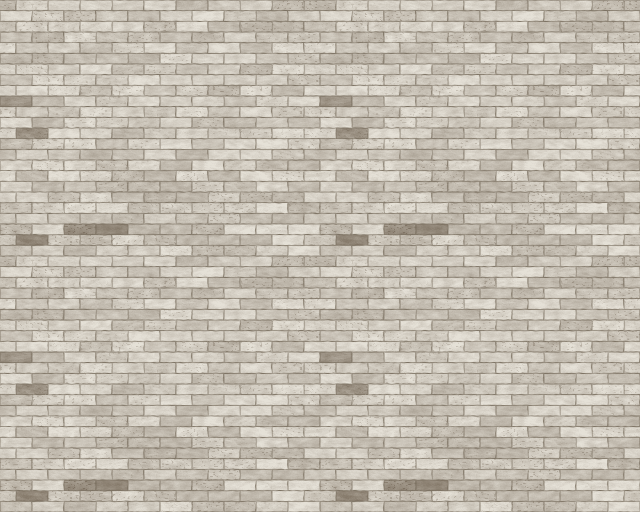
This texture is drawn by a Shadertoy shader. Its source:

```glsl
// Weathered travertine brick wall in running bond, with a few dark bricks.

vec2 hash2(vec2 p) {
    vec3 h = fract(p.xyx * vec3(0.1031, 0.1030, 0.0973));
    h += dot(h, h.yzx + 33.33);
    return fract((h.xx + h.yz) * h.zy);
}

float cornerRamp(vec2 cell, vec2 toPoint, vec2 period) {
    float angle = 6.2832 * hash2(mod(cell, period) + 7.0).x;
    return dot(vec2(cos(angle), sin(angle)), toPoint);
}

// Gradient noise that wraps after a whole number of cells.
float gradientNoise(vec2 p, vec2 period) {
    vec2 i = floor(p), f = fract(p);
    vec2 u = f * f * f * (f * (f * 6.0 - 15.0) + 10.0);
    vec2 e = vec2(1, 0);
    float low = mix(cornerRamp(i, f, period), cornerRamp(i + e.xy, f - e.xy, period), u.x);
    float high = mix(cornerRamp(i + e.yx, f - e.yx, period), cornerRamp(i + e.xx, f - e.xx, period), u.x);
    return 1.4 * mix(low, high, u.y);
}

float fbm(vec2 p) {
    float sum = 0.0, amplitude = 0.55;
    for (int octave = 0; octave < 3; octave++) {
        sum += amplitude * gradientNoise(p, vec2(256));
        p = p * 2.0 + 17.0;
        amplitude *= 0.55;
    }
    return sum;
}

// Share of a pixel covered by a line of the given half width.
float lineCoverage(float dist, float halfWidth, float pixel) {
    return clamp(0.5 + (halfWidth - dist) / pixel, 0.0, 1.0)
         - clamp(0.5 - (halfWidth + dist) / pixel, 0.0, 1.0);
}

void mainImage(out vec4 fragColor, in vec2 fragCoord) {
    // 20 by 48 bricks; the pattern repeats every 10 by 24.
    vec2 wall = fragCoord / iResolution.xy * vec2(20, 48);
    vec2 wobblePoint = wall * vec2(6, 2);
    vec2 wobblePeriod = vec2(60, 48);
    float wear = gradientNoise(wobblePoint + 0.5, wobblePeriod);
    wall += vec2(0.012, 0.035) * vec2(wear, gradientNoise(wobblePoint, wobblePeriod));

    // Running bond: every other course shifts by half a brick.
    wall.x += 0.5 * mod(floor(wall.y), 2.0);
    vec2 id = mod(floor(wall), vec2(10, 24));
    vec2 local = fract(wall);
    vec2 tint = hash2(id + 3.0);
    vec2 character = hash2(id + 61.0);

    // Base tone, with occasional dark bricks.
    float isDark = step(tint.y, 0.06);
    float tone = mix(mix(0.54, 1.06, tint.x), mix(-0.12, 0.12, tint.x), isDark);

    // Slanted veins, pale clouds and fine grain, different in each brick.
    vec2 stone = local * vec2(3, 1) + floor(100.0 * character);
    vec2 veinPoint = stone + vec2(0, (character.x - 0.5) * 0.5 * local.x * 3.0);
    tone += 0.26 * fbm(veinPoint * vec2(1.2, 3.5));
    tone += 0.20 * gradientNoise(stone * vec2(0.9, 1.3) + 40.0, vec2(256));
    tone += 0.07 * gradientNoise(stone * 9.0, vec2(256));

    // Small elongated pits, stronger in some bricks.
    float pits = smoothstep(0.3, 0.6, gradientNoise(veinPoint * vec2(3.5, 6.0) + 90.0, vec2(256)));
    tone -= 0.45 * pits * smoothstep(0.3, 1.0, character.y);

    // Shaded brick rims; distances are in course heights.
    vec2 edge = (0.5 - abs(local - 0.5)) * vec2(3, 1);
    float dist = min(edge.x, edge.y);
    tone -= 0.12 * (1.0 - smoothstep(0.0, 0.16, dist)) * (1.0 + wear);

    vec3 color = mix(vec3(0.60, 0.56, 0.505), vec3(0.86, 0.84, 0.80), clamp(tone, -0.4, 1.15));

    // Thin, unevenly worn joints.
    float joint = lineCoverage(dist, 0.038 + 0.012 * wear, 48.0 / iResolution.y);
    color = mix(color, vec3(0.49, 0.45, 0.39), joint * (0.9 + 0.2 * wear));
    fragColor = vec4(color, 1.0);
}
```
